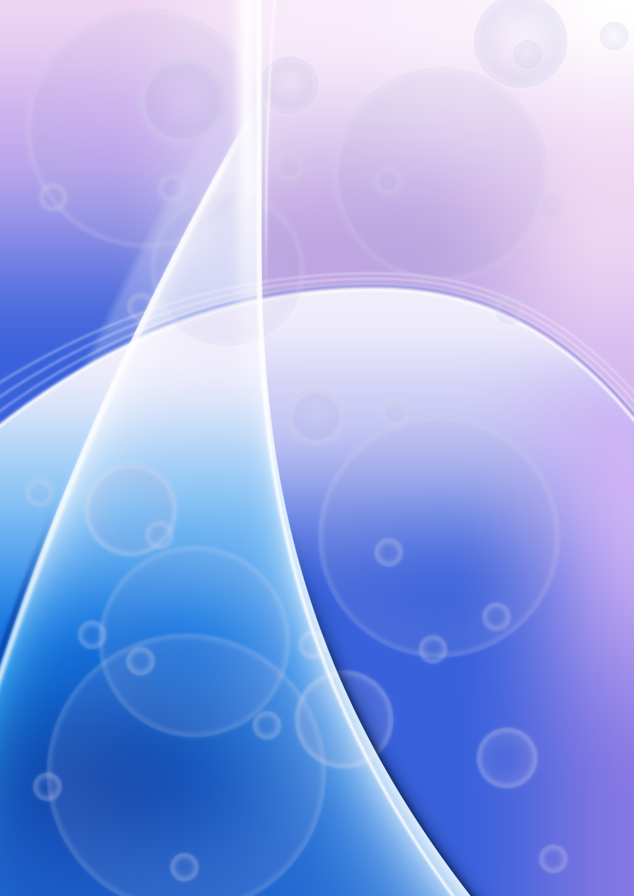
This background is drawn by a WebGL 2 fragment shader. Its source:

```glsl
#version 300 es
precision highp float;
// Soft lilac and blue backdrop with a glossy arch, two light ribbons and pale bubbles.
uniform vec2 u_resolution;
out vec4 outColor;

#define PEARL vec3(0.94, 0.93, 0.985)
#define LILAC vec3(0.78, 0.68, 0.93)
#define PINK vec3(0.93, 0.83, 0.95)
#define VIOLET vec3(0.53, 0.47, 0.89)
#define ROYAL vec3(0.22, 0.38, 0.86)
#define AZURE vec3(0.07, 0.48, 0.91)
#define SKY vec3(0.50, 0.75, 0.96)
#define NAVY vec3(0.03, 0.22, 0.62)
#define BUBBLE_CELL 0.13
#define BUBBLE_RADIUS 0.016

const vec3 WHITE = vec3(1.0);

// Large discs: centre and radius.
const vec3 DISCS[13] = vec3[13](
  vec3(0.492, 0.195, 0.120), vec3(0.581, 0.046, 0.052), vec3(0.323, 0.095, 0.032),
  vec3(0.204, 0.113, 0.048), vec3(0.254, 0.300, 0.086), vec3(0.163, 0.143, 0.134),
  vec3(0.353, 0.465, 0.032), vec3(0.146, 0.569, 0.052), vec3(0.490, 0.599, 0.135),
  vec3(0.217, 0.716, 0.107), vec3(0.208, 0.863, 0.156), vec3(0.384, 0.803, 0.055),
  vec3(0.566, 0.846, 0.034));

float glow(vec2 p, vec2 centre, vec2 size) {
  vec2 d = (p - centre) / size;
  return exp(-dot(d, d));
}

float stroke(float d, float width) {
  return exp(-d * d / (width * width));
}

vec2 hash2(vec2 cell) {
  return fract(sin(vec2(dot(cell, vec2(127.1, 311.7)), dot(cell, vec2(269.5, 183.3)))) * 4375.85);
}

// Height of the arch at x, measured from the top.
float archY(float x) {
  float u = x - 0.417;
  return 0.323 + u * u * (u > 0.0 ? 1.03 + 2.4 * u : 0.74 - 0.32 * u);
}

float rightRibbonX(float y) {
  return 0.2917 + 0.48 * pow(max(y - 0.25, 0.0), 2.5);
}

float leftRibbonX(float y) {
  float s = y - 0.124;
  return 0.28 - 0.57 * s + 0.19 * s * s;
}

vec3 skyColor(vec2 p, float rightSide) {
  vec3 left = mix(PINK, LILAC, smoothstep(0.0, 0.17, p.y));
  left = mix(left, ROYAL, smoothstep(0.13, 0.42, p.y));
  left = mix(left, WHITE, 0.35 * smoothstep(0.12, 0.27, p.x));
  vec3 right = mix(vec3(0.97, 0.92, 0.98), LILAC * 0.95, smoothstep(0.02, 0.3, p.y));
  right = mix(right, PINK, smoothstep(0.46, 0.68, p.x));
  right = mix(right, LILAC, 0.7 * smoothstep(0.25, 0.45, p.y));
  right = mix(right, WHITE, glow(p, vec2(0.7, 0.0), vec2(0.19, 0.13)));
  return mix(left, right, rightSide);
}

vec3 archColor(vec2 p, float rightSide, float toRight) {
  vec3 left = mix(PEARL, SKY, smoothstep(0.39, 0.6, p.y));
  left = mix(left, AZURE, smoothstep(0.54, 0.74, p.y));
  left = mix(left, NAVY, 0.95 * glow(p, vec2(0.1, 0.9), vec2(0.23, 0.15)));
  left = mix(left, vec3(0.14, 0.38, 0.8), 0.6 * smoothstep(0.78, 1.0, p.y));
  left = mix(left, SKY, 0.75 * exp(-max(toRight, 0.0) / 0.07) * smoothstep(0.5, 0.65, p.y));
  vec3 right = mix(PEARL, vec3(0.80, 0.80, 0.96), smoothstep(0.34, 0.47, p.y));
  right = mix(right, ROYAL, smoothstep(0.44, 0.68, p.y));
  vec3 side = mix(LILAC * 1.03, VIOLET, smoothstep(0.54, 0.9, p.y));
  right = mix(right, side, smoothstep(0.5, 0.72, p.x) * smoothstep(0.36, 0.5, p.y));
  return mix(left, right, rightSide);
}

// Translucent disc with a darker margin and a light rim.
vec3 addDisc(vec3 color, float d, float radius, float px, float strength) {
  float inside = smoothstep(px, -px, d);
  float margin = smoothstep(-radius, 0.0, d);
  color = mix(color, vec3(0.66, 0.66, 0.85), inside * strength * (0.05 + 0.16 * margin));
  return mix(color, WHITE, 0.16 * strength * stroke(d + 0.003, 0.0025 + px));
}

void main() {
  // Height is one unit; y is flipped to run downwards.
  vec2 p = vec2(gl_FragCoord.x, u_resolution.y - gl_FragCoord.y) / u_resolution.y;
  float px = 1.0 / u_resolution.y;

  float toRight = rightRibbonX(p.y) - p.x;
  float toLeft = p.x - leftRibbonX(p.y);
  float rightSide = smoothstep(px, -px, toRight);
  float u = p.x - 0.417;
  float arch = (p.y - archY(p.x)) / sqrt(1.0 + 6.0 * u * u);

  // Backdrop and the veil between the two ribbons.
  vec3 color = skyColor(p, rightSide);
  float between = smoothstep(-px, px, toLeft) * (1.0 - rightSide);
  float outer = smoothstep(-0.045, -0.03, toLeft) * (1.0 - rightSide);
  float lower = smoothstep(0.1, 0.22, p.y);
  color = mix(color, PEARL, lower * (0.25 * outer + 0.45 * between));

  // Arch body, its bright edge and thin echo lines.
  color = mix(color, archColor(p, rightSide, toRight), smoothstep(-px, px, arch));
  color = mix(color, WHITE, 0.75 * stroke(arch, 0.0018 + px * 0.5));
  color = mix(color, ROYAL, 0.3 * stroke(arch + 0.005, 0.002));
  for (int i = 1; i <= 3; i++) {
    float gap = float(i) * (0.006 + 0.03 * u * u);
    color = mix(color, WHITE, 0.26 * stroke(arch + gap, 0.0012 + px * 0.5));
  }

  // Large discs, then small scattered bubbles.
  for (int i = 0; i < 13; i++) {
    vec3 disc = DISCS[i];
    color = addDisc(color, length(p - disc.xy) - disc.z, disc.z, px, disc.z < 0.06 ? 1.0 : 0.65);
  }
  vec2 cell = floor(p / BUBBLE_CELL);
  vec2 spot = (cell + 0.2 + 0.6 * hash2(cell)) * BUBBLE_CELL;
  float present = step(0.55, hash2(cell + 17.0).x);
  color = addDisc(color, length(p - spot) - BUBBLE_RADIUS, BUBBLE_RADIUS, px, 0.9 * present);

  // Left ribbon: bright edge fading to the right, shadow on the left.
  float start = smoothstep(0.1, 0.2, p.y);
  vec3 sheen = mix(WHITE, vec3(0.3, 0.78, 0.99), smoothstep(0.55, 0.8, p.y));
  float fade = exp(-max(toLeft, 0.0) / 0.028) * smoothstep(-px, px, toLeft);
  color = mix(color, sheen, 0.7 * start * fade);
  color = mix(color, WHITE, 0.7 * start * stroke(toLeft - 0.004, 0.004));
  color = mix(color, NAVY, 0.7 * stroke(toLeft + 0.004, 0.004) * smoothstep(0.55, 0.72, p.y));

  // Right ribbon: column of light above, widening white band and dark edge below.
  float column = stroke(p.x - 0.276, 0.013) * (1.0 - smoothstep(0.1, 0.5, p.y));
  color = mix(color, WHITE, 0.85 * column);
  float s = max(p.y - 0.25, 0.0);
  float band = exp(-max(toRight, 0.0) / (0.007 + 0.075 * s * s)) * (1.0 - rightSide);
  color = mix(color, WHITE, 0.8 * band);
  color = mix(color, WHITE, 0.8 * stroke(toRight - 0.003 - 0.03 * s * s, 0.0025));
  float shadow = exp(-max(-toRight, 0.0) / 0.007) * rightSide;
  color = mix(color, NAVY * 0.5, 0.8 * shadow * smoothstep(0.55, 0.8, p.y));
  float thread = p.x - 0.297 - 0.15 * pow(max(0.25 - p.y, 0.0), 2.0);
  color = mix(color, WHITE, 0.5 * stroke(thread, 0.0018) * (1.0 - smoothstep(0.2, 0.35, p.y)));

  outColor = vec4(clamp(color, 0.0, 1.0), 1.0);
}
```
